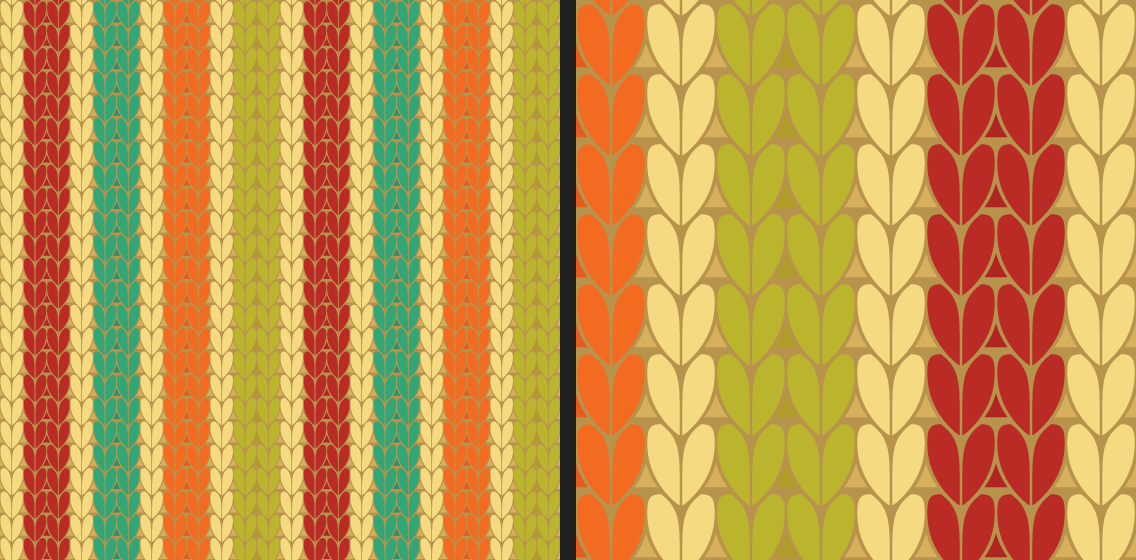
Left: the whole. Right: its middle third, enlarged.
Reproduce this pattern procedurally as a Shadertoy shader.

```glsl
// Knitted vertical stripes: paired leaf-shaped stitches in cream, red, teal, orange and olive

const float STITCHES = 24.0;      // columns and rows across the canvas
const float LEAF_BOTTOM = -0.22;  // the tip reaches into the row below
const float LEAF_HEIGHT = 1.16;
const float OUTLINE = 0.055;
const int SAMPLES = 4;            // antialiasing grid per side

const vec3 OUTLINE_COLOR = vec3(0.72, 0.575, 0.30);
const vec3 TAN    = vec3(0.84, 0.69, 0.36);
const vec3 CREAM  = vec3(0.96, 0.855, 0.51);
const vec3 RED    = vec3(0.73, 0.17, 0.145);
const vec3 TEAL   = vec3(0.20, 0.65, 0.465);
const vec3 ORANGE = vec3(0.95, 0.42, 0.13);
const vec3 OLIVE  = vec3(0.735, 0.71, 0.18);

// A single cream column leads each pair of coloured columns
bool isCream(float column) {
    return mod(column, 3.0) < 0.5;
}

vec3 yarnColor(float column) {
    if (isCream(column)) return CREAM;
    float stripe = floor(mod(column, 12.0) / 3.0);
    if (stripe < 0.5) return RED;
    if (stripe < 1.5) return TEAL;
    return stripe < 2.5 ? ORANGE : OLIVE;
}

// Inner and outer edge of a leaf at a height, measured from the stitch axis
vec2 leafEdges(float height) {
    float t = clamp((height - LEAF_BOTTOM) / LEAF_HEIGHT, 0.0, 1.0);
    float inner = 0.018 + 0.27 * pow(t, 6.0);
    float width = 1.06 * pow(t, 0.85) * sqrt(1.0 - t);
    return vec2(inner, inner + width);
}

bool insideLeaf(float side, float height) {
    vec2 edges = leafEdges(height);
    return side > edges.x && side < edges.y;
}

// Triangular opening between neighbouring columns
bool insideGap(float side, float height) {
    return height > 0.04 && height < 0.5 && side > leafEdges(height).y + OUTLINE;
}

vec3 gapColor(float column, float neighbour) {
    if (isCream(column) || isCream(neighbour)) return TAN;
    return yarnColor(column) * vec3(0.94, 0.86, 0.90);
}

vec3 knit(vec2 uv) {
    vec2 p = uv * STITCHES;
    float column = floor(p.x);
    float x = fract(p.x) - 0.5;
    float y = fract(p.y);
    float side = abs(x);

    // This row's leaves and the tips hanging from the row above
    if (insideLeaf(side, y) || insideLeaf(side, y - 1.0)) return yarnColor(column);
    if (insideGap(side, y)) return gapColor(column, column + sign(x));
    return OUTLINE_COLOR;
}

void mainImage(out vec4 fragColor, in vec2 fragCoord) {
    // Average a grid of samples over the pixel for smooth edges
    vec3 sum = vec3(0.0);
    for (int j = 0; j < SAMPLES; j++) {
        for (int i = 0; i < SAMPLES; i++) {
            vec2 offset = (vec2(i, j) + 0.5) / float(SAMPLES) - 0.5;
            sum += knit((fragCoord + offset) / iResolution.xy);
        }
    }
    fragColor = vec4(sum / float(SAMPLES * SAMPLES), 1.0);
}
```
